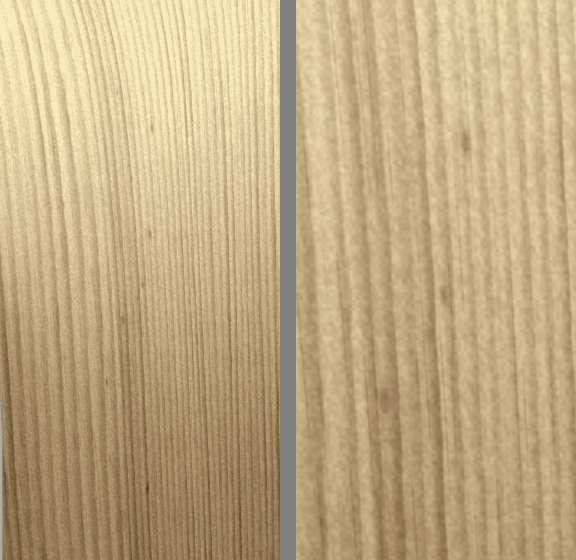
Left, the full canvas; right, a detail of the centre.
A WebGL 2 fragment shader for this texture:

```glsl
#version 300 es
precision highp float;
// Pale softwood board with near-vertical growth rings that lean to the right.
// A bent grain coordinate drives the rings; stretched value noise adds fibres,
// fine noise adds flecks, and a soft light falls off from top to bottom.

uniform vec2 u_resolution;
out vec4 fragColor;

float hash(vec2 p) {
    vec3 q = fract(vec3(p.xyx) * 0.1031);
    q += dot(q, q.yzx + 33.33);
    return fract((q.x + q.y) * q.z);
}

float noise(vec2 p) {
    vec2 cell = floor(p), f = fract(p);
    f = f * f * (3.0 - 2.0 * f);
    float low = mix(hash(cell), hash(cell + vec2(1, 0)), f.x);
    float high = mix(hash(cell + vec2(0, 1)), hash(cell + vec2(1, 1)), f.x);
    return mix(low, high, f.y);
}

// Horizontal position followed back along the grain to the top edge
float grainCoord(float x, float down) {
    float lean = 0.16 * down + 0.055 * (1.0 - exp(-7.0 * down));
    return x - lean * mix(1.0, 0.2, smoothstep(0.35, 1.0, x));
}

// Darkness of the late wood: wide rings on the left, tight ones on the right
float growthRings(float grain, float y) {
    float phase = 21.0 * grain + 14.0 * max(grain - 0.25, 0.0);
    phase += 0.9 * noise(vec2(grain * 9.0 + 20.0, y * 0.8));
    phase += 0.10 * noise(vec2(grain * 60.0 + 50.0, y * 30.0));
    float ring = floor(phase), f = fract(phase);
    float late = smoothstep(0.2, 0.78, f) * (1.0 - smoothstep(0.8, 0.98, f));
    float strength = mix(0.5, 1.1, hash(vec2(ring + 40.0, 7.0)));
    return late * strength * mix(0.7, 1.3, noise(vec2(ring + 60.0, y * 2.5)));
}

// Small dark knots and resin marks, stretched along the grain
float resinMarks(vec2 p) {
    float marks = 0.0;
    for (int i = 0; i < 9; i++) {
        float k = float(i);
        vec2 center = vec2(0.32 + 0.28 * hash(vec2(k, 3.0)),
                           0.15 + 0.19 * (k + hash(vec2(k, 11.0))));
        float size = mix(0.45, 1.0, hash(vec2(k, 19.0)));
        vec2 d = (p - center) / (size * vec2(0.007, 0.021));
        d.x += 0.15 * d.y;
        marks += size * exp(-dot(d, d));
    }
    return marks;
}

void main() {
    vec2 p = gl_FragCoord.xy / u_resolution.x;
    vec2 uv = gl_FragCoord.xy / u_resolution;
    float down = 1.0 - uv.y;
    float grain = grainCoord(p.x, down);

    // Light: bright at the top, dim at the foot and lower left
    float tone = 1.06 - 0.76 * smoothstep(-0.02, 1.05, down);
    tone -= 0.14 * smoothstep(0.35, 0.7, down) * (1.0 - smoothstep(0.0, 0.25, p.x));
    tone -= 0.05 * smoothstep(0.6, 1.0, p.x);

    // Rings and the dim band beside the change of spacing
    tone -= 0.27 * growthRings(grain, p.y);
    float band = smoothstep(0.265, 0.295, grain) * (1.0 - smoothstep(0.29, 0.44, grain));
    tone -= 0.11 * band;

    // Long fibres, sparse dark streaks, slanted flecks and fine pores
    tone += 0.09 * (noise(vec2(grain * 130.0 + 90.0, p.y * 3.0)) - 0.5);
    tone -= 0.10 * smoothstep(0.72, 0.92, noise(vec2(grain * 170.0 + 30.0, p.y * 7.0)));
    vec2 slanted = vec2(p.x + 0.5 * p.y, p.y - 0.5 * p.x);
    tone += 0.11 * (noise(slanted * vec2(180.0, 90.0) + 200.0) - 0.5);
    tone += 0.14 * (noise(p * vec2(256.0, 230.0) + 70.0) - 0.5);
    tone -= 0.50 * resinMarks(p);

    // Straw colours, a little warmer in the middle tones
    float v = clamp(tone, -0.45, 1.02);
    vec3 color = mix(vec3(0.48, 0.38, 0.245), vec3(0.97, 0.91, 0.73), v);
    color -= vec3(0.0, 0.06, 0.07) * max(v * (1.0 - v), 0.0);

    // Pale sliver of background beyond the lower left edge
    float edge = 0.009 * smoothstep(0.68, 0.8, down);
    float outside = (1.0 - smoothstep(edge - 0.003, edge + 0.002, p.x))
                  * smoothstep(0.68, 0.74, down);
    color = mix(color, vec3(0.67, 0.67, 0.63), outside);

    fragColor = vec4(color, 1.0);
}
```
